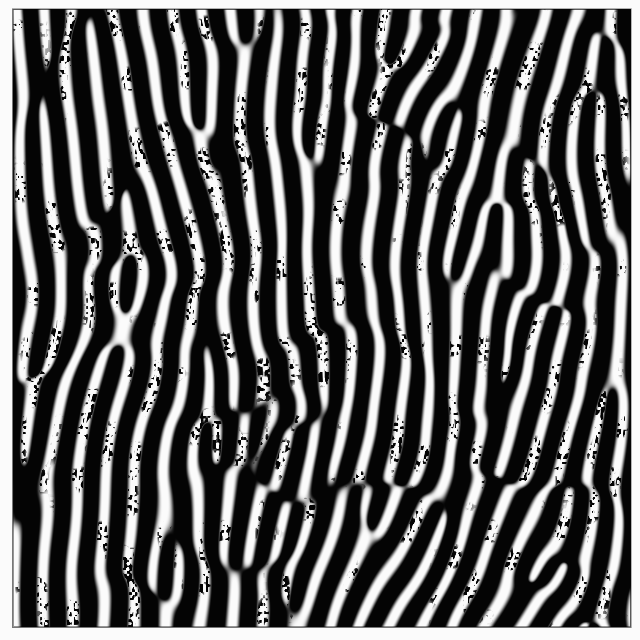
Write a WebGL 2 fragment shader that draws this pattern.

```glsl
#version 300 es
precision highp float;
// Draws a framed panel of wavering, forking black and white stripes with gritty specks.

uniform vec2 u_resolution;
out vec4 fragColor;

const float TAU = 6.2831853;
const float STRIPES = 22.5;              // stripes per canvas width
const float LEAN = 0.2;                  // mean tilt to the right, in radians
const vec2 KERNEL_CELL = vec2(0.07, 0.085);
const vec2 PANEL_MIN = vec2(0.0195);
const vec2 PANEL_MAX = vec2(0.9865);
const float FRAME_WIDTH = 0.0015;
const vec3 INK = vec3(0.015);
const vec3 PAPER = vec3(0.985);

// Integer hash of a lattice cell and a seed, three values in 0..1
vec3 hash3(vec2 cell, int seed) {
    uvec3 v = uvec3(ivec3(ivec2(cell), seed)) * 1664525u + 1013904223u;
    v.x += v.y * v.z; v.y += v.z * v.x; v.z += v.x * v.y;
    v ^= v >> 16u;
    v.x += v.y * v.z; v.y += v.z * v.x; v.z += v.x * v.y;
    return vec3(v >> 8u) / 16777216.0;
}

float valueNoise(vec2 p, int seed) {
    vec2 cell = floor(p);
    vec2 f = fract(p);
    f = f * f * (3.0 - 2.0 * f);
    float low = mix(hash3(cell, seed).x, hash3(cell + vec2(1, 0), seed).x, f.x);
    float high = mix(hash3(cell + vec2(0, 1), seed).x, hash3(cell + vec2(1, 1), seed).x, f.x);
    return mix(low, high, f.y);
}

// Local tilt: slow drift plus jitter, upright near the left and right sides
float stripeTilt(vec2 p, float jitter) {
    float drift = 0.85 * (valueNoise(p * 4.5, 11) - 0.5);
    float side = min(p.x, 1.0 - p.x);
    return (LEAN + drift + 0.3 * (jitter - 0.5)) * smoothstep(0.0, 0.14, side);
}

// Sum of scattered wave packets; returns the normalised crest height, -1..1
float stripeWave(vec2 p, float softness) {
    vec2 home = floor(p / KERNEL_CELL);
    vec2 wave = vec2(0.0);
    for (int j = -2; j <= 2; j++) {
        for (int i = -2; i <= 2; i++) {
            vec2 cell = home + vec2(i, j);
            vec3 rnd = hash3(cell, 3);
            vec2 center = (cell + rnd.xy) * KERNEL_CELL;
            vec2 offset = p - center;
            vec2 reach = offset / (2.0 * KERNEL_CELL);
            float window = max(0.0, 1.0 - dot(reach, reach));
            float tilt = stripeTilt(center, hash3(cell, 7).x);
            vec2 normal = vec2(cos(tilt), -sin(tilt));
            float phase = TAU * (STRIPES * dot(offset, normal) + rnd.z);
            wave += window * window * window * vec2(cos(phase), sin(phase));
        }
    }
    return wave.x / sqrt(dot(wave, wave) + softness * softness);
}

// Clusters of tiny dark grains that eat into the flanks of the light stripes
float speckles(vec2 p, float crest) {
    float cluster = smoothstep(0.58, 0.72, valueNoise(p * vec2(34.0, 24.0), 21));
    float grain = smoothstep(0.56, 0.68, valueNoise(p * 235.0, 31));
    float flank = smoothstep(0.2, 0.45, crest) * (1.0 - smoothstep(0.93, 0.98, crest));
    return cluster * grain * flank;
}

// Signed distance to an axis-aligned box, negative inside
float boxDistance(vec2 p, vec2 low, vec2 high) {
    vec2 d = abs(p - 0.5 * (low + high)) - 0.5 * (high - low);
    return length(max(d, 0.0)) + min(max(d.x, d.y), 0.0);
}

void main() {
    vec2 p = gl_FragCoord.xy / u_resolution;
    float pixel = 1.0 / min(u_resolution.x, u_resolution.y);

    // Striped panel
    float crest = stripeWave(p, 0.25);
    float light = smoothstep(-0.1, 0.87, crest);
    light *= 1.0 - speckles(p, crest);

    // Thin dark frame and pale margin
    float edge = boxDistance(p, PANEL_MIN, PANEL_MAX);
    light *= 1.0 - smoothstep(-0.5 * pixel, 0.5 * pixel, edge + FRAME_WIDTH);
    light = mix(light, 1.0, smoothstep(-0.5 * pixel, 0.5 * pixel, edge));

    fragColor = vec4(mix(INK, PAPER, light), 1.0);
}
```
